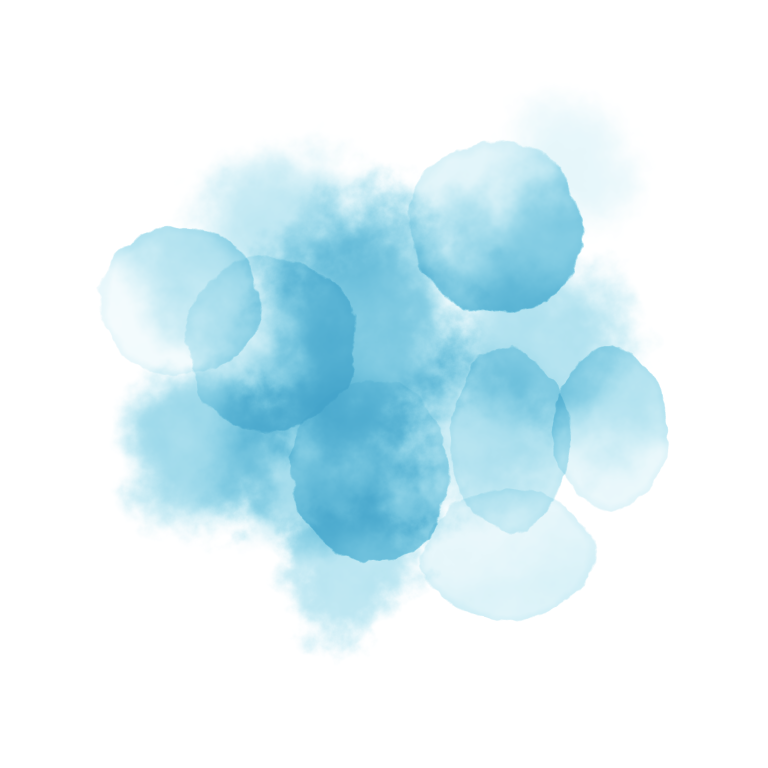
Reproduce this background procedurally as a three.js fragment shader.

```glsl
// Overlapping blue watercolour washes and crisp-edged drops on white paper.
varying vec2 vUv;

vec2 randomGradient(vec2 cell) {
  vec2 h = vec2(dot(cell, vec2(127.1, 311.7)), dot(cell, vec2(269.5, 183.3)));
  return fract(sin(h) * 43758.5) * 2.0 - 1.0;
}

float gradientNoise(vec2 p) {
  vec2 i = floor(p);
  vec2 f = fract(p);
  vec2 u = f * f * f * (f * (f * 6.0 - 15.0) + 10.0);
  vec2 e = vec2(0.0, 1.0);
  float low = mix(dot(randomGradient(i), f),
                  dot(randomGradient(i + e.yx), f - e.yx), u.x);
  float high = mix(dot(randomGradient(i + e.xy), f - e.xy),
                   dot(randomGradient(i + e.yy), f - e.yy), u.x);
  return mix(low, high, u.y);
}

float fbm(vec2 p) {
  float sum = 0.0;
  float amplitude = 0.6;
  for (int i = 0; i < 5; i++) {
    sum += amplitude * gradientNoise(p);
    p = mat2(1.6, 1.2, -1.2, 1.6) * p + 7.3;
    amplitude *= 0.52;
  }
  return sum;
}

// Wet pigment that feathers out into the paper
float wash(vec2 p, vec2 center, vec2 radius, float feather, float fray) {
  float d = length((p - center) / radius) + fray;
  return 1.0 - smoothstep(1.0 - feather, 1.0, d);
}

// Dried drop: wobbly outline, thin dark rim, pigment pooled toward one side
float drop(vec2 p, vec2 center, vec2 radius, vec2 pool, float pale, float dark) {
  vec2 q = (p - center) / radius;
  float wobble = 0.20 * fbm(p * 10.0 + center * 40.0) + 0.09 * fbm(p * 34.0 + center * 20.0);
  float d = length(q) + wobble;
  float inside = 1.0 - smoothstep(0.975, 1.005, d);
  float mottle = 0.8 * fbm(p * 11.0 + center * 17.0);
  float ink = mix(pale, dark, smoothstep(-0.6, 0.45, dot(q, pool) + mottle));
  float rim = 0.035 * smoothstep(0.87, 0.98, d);
  return inside * (ink + rim);
}

void main() {
  vec2 p = vUv;
  float fine = fbm(p * 30.0);
  float fray = 0.45 * fbm(p * 8.0 + 3.0) + 0.28 * fine;
  float ink = 0.0;

  // Soft washes
  ink += 0.60 * wash(p, vec2(0.47, 0.56), vec2(0.17, 0.24), 0.70, fray);
  ink += 0.37 * wash(p, vec2(0.27, 0.42), vec2(0.125, 0.13), 0.60, fray);
  ink += 0.29 * wash(p, vec2(0.70, 0.55), vec2(0.145, 0.13), 0.60, fray);
  ink += 0.22 * wash(p, vec2(0.38, 0.71), vec2(0.17, 0.12), 0.75, fray);
  ink += 0.34 * wash(p, vec2(0.43, 0.40), vec2(0.19, 0.14), 0.65, fray);
  ink += 0.18 * wash(p, vec2(0.62, 0.45), vec2(0.13, 0.14), 0.60, fray);
  ink += 0.08 * wash(p, vec2(0.74, 0.79), vec2(0.115, 0.11), 0.70, fray);
  ink += 0.24 * wash(p, vec2(0.45, 0.25), vec2(0.10, 0.105), 0.55, fray * 1.7);

  // Crisp drops
  ink += drop(p, vec2(0.647, 0.703), vec2(0.115, 0.112), vec2(0.45, -0.75), 0.10, 0.52);
  ink += drop(p, vec2(0.234, 0.609), vec2(0.105, 0.097), vec2(0.60, 0.70), 0.04, 0.27);
  ink += drop(p, vec2(0.354, 0.552), vec2(0.114, 0.114), vec2(0.75, -0.65), 0.08, 0.34);
  ink += drop(p, vec2(0.483, 0.388), vec2(0.104, 0.119), vec2(0.10, -0.80), 0.06, 0.42);
  ink += drop(p, vec2(0.664, 0.427), vec2(0.078, 0.120), vec2(0.60, 0.60), 0.10, 0.21);
  ink += drop(p, vec2(0.794, 0.442), vec2(0.076, 0.106), vec2(-0.20, 0.90), 0.07, 0.28);
  ink += drop(p, vec2(0.662, 0.277), vec2(0.112, 0.085), vec2(0.30, -0.80), 0.07, 0.12);

  // Pigment grain, then a soft limit on the deepest tone
  ink *= 1.0 + 0.28 * fbm(p * 13.0 + 21.0) + 0.12 * fine;
  ink = min(ink, 0.75) + 0.35 * (1.0 - exp(-max(ink - 0.75, 0.0) / 0.35));

  // Paper white, absorbed mostly in red
  gl_FragColor = vec4(exp(-ink * vec3(1.25, 0.42, 0.22)), 1.0);
}
```
